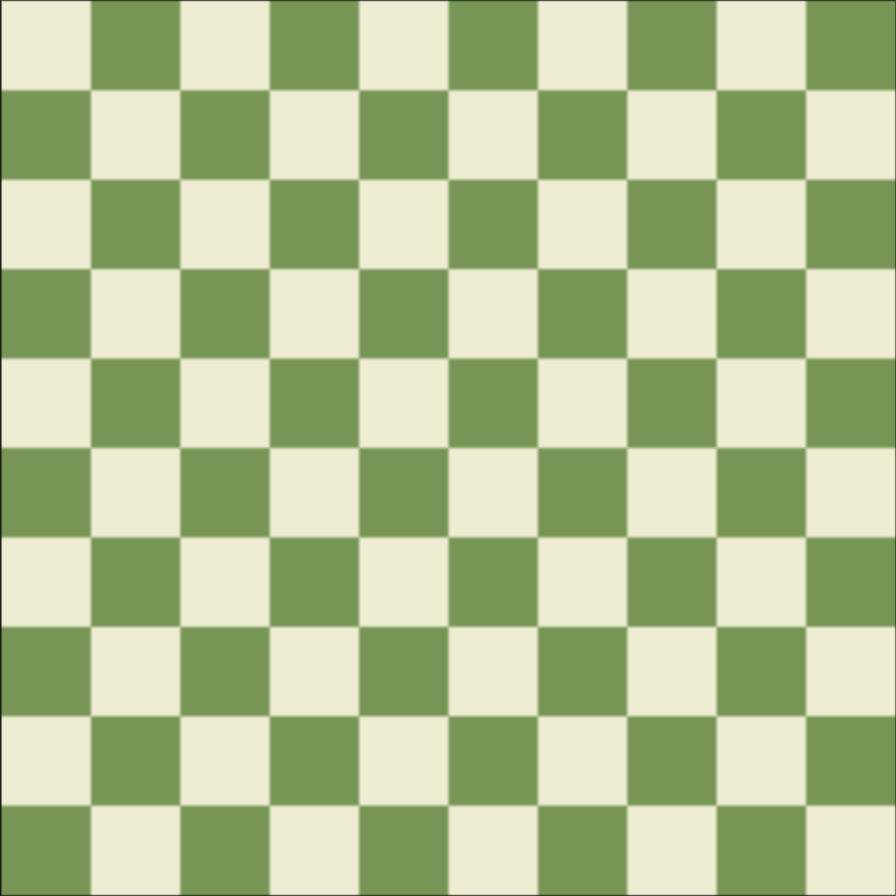
A three.js fragment shader for this pattern:

```glsl
// Ten by ten checkerboard of green and cream squares with slightly soft edges,
// inset by a hair in a dark surround. Two triangle waves, one per axis, are
// turned into soft square waves whose product picks the colour.

varying vec2 vUv;

// Soft square wave: +1 in even cells, -1 in odd ones.
vec2 softSquareWave(vec2 cell) {
  vec2 triangle = 0.5 - abs(mod(cell + 0.5, 2.0) - 1.0);
  return 2.0 * smoothstep(-0.03, 0.03, triangle) - 1.0;
}

void main() {
  vec2 boardMin = vec2(0.0017, 0.0010);
  vec2 boardMax = vec2(0.9994, 0.9990);

  // Checker, clamped so that the outer rim keeps its full colour
  vec2 cell = 10.0 * (vUv - boardMin) / (boardMax - boardMin);
  vec2 wave = softSquareWave(clamp(cell, 0.05, 9.95));
  float greenness = 0.5 + 0.5 * wave.x * wave.y;
  vec3 cream = vec3(0.933, 0.925, 0.824);
  vec3 green = vec3(0.467, 0.588, 0.337);
  vec3 board = mix(cream, green, greenness);

  // Thin dark surround outside the board
  vec2 inset = min(vUv - boardMin, boardMax - vUv);
  float inside = smoothstep(-0.0015, 0.0015, min(inset.x, inset.y));
  vec3 surround = vec3(0.08, 0.09, 0.06);

  gl_FragColor = vec4(mix(surround, board, inside), 1.0);
}
```
